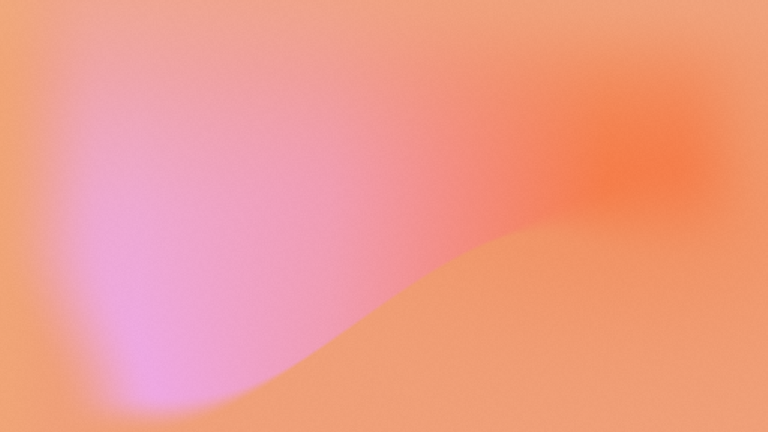
This background is drawn by a Shadertoy shader. Its source:

```glsl
// Soft peach backdrop with a lilac-to-orange glow resting on an S-shaped edge

const vec3 PEACH   = vec3(0.940, 0.625, 0.472);
const vec3 APRICOT = vec3(0.948, 0.560, 0.370);
const vec3 LILAC   = vec3(0.935, 0.660, 0.870);
const vec3 PINK    = vec3(0.943, 0.615, 0.700);
const vec3 CORAL   = vec3(0.955, 0.555, 0.520);
const vec3 ORANGE  = vec3(0.962, 0.490, 0.290);

float hash(vec2 p) {
    return fract(sin(dot(p, vec2(12.9898, 78.233))) * 43758.5453);
}

// Linear ramp from 0 at a to 1 at b
float ramp(float a, float b, float x) {
    return clamp((x - a) / (b - a), 0.0, 1.0);
}

// Smooth ramp that also accepts a > b
float fade(float a, float b, float x) {
    float t = ramp(a, b, x);
    return t * t * (3.0 - 2.0 * t);
}

// Height of the S-shaped lower edge of the glow
float edgeHeight(float x) {
    return mix(0.03, 0.475, fade(0.20, 0.73, x));
}

// Colour of the glow from left to right, paler lilac near the bottom
vec3 glowColor(vec2 uv) {
    vec3 color = mix(LILAC, PINK, ramp(0.18, 0.43, uv.x));
    color = mix(color, CORAL, ramp(0.43, 0.585, uv.x));
    color = mix(color, ORANGE, ramp(0.585, 0.79, uv.x));
    float leftSide = fade(0.45, 0.15, uv.x);
    color.b += leftSide * mix(0.03, -0.07, ramp(0.1, 0.6, uv.y));
    return color;
}

// Coverage of the glow: crisp along the slope, blurred at both ends
float glowMask(vec2 uv, float pixel) {
    float softness = 0.004 + 2.0 * pixel + 0.05 * fade(0.40, 0.18, uv.x)
                   + 0.15 * fade(0.64, 0.88, uv.x);
    float edge = edgeHeight(uv.x);
    float lower = fade(edge - 0.6 * softness, edge + softness, uv.y);

    float leftStart = 0.08 * fade(0.45, 0.0, uv.y) - 0.005;
    float left = fade(leftStart, leftStart + 0.145, uv.x);
    float right = fade(1.0, 0.87, uv.x);

    float across = fade(0.2, 0.85, uv.x);
    float upper = fade(mix(1.25, 1.02, across), mix(0.48, 0.56, across), uv.y);
    return lower * left * right * upper;
}

// Peach ground, warmer around the right-hand end of the edge
vec3 groundColor(vec2 uv) {
    vec2 offset = (uv - vec2(0.83, 0.54)) / vec2(0.32, 0.32);
    return mix(PEACH, APRICOT, 0.85 * exp(-dot(offset, offset)));
}

void mainImage(out vec4 fragColor, in vec2 fragCoord) {
    vec2 uv = fragCoord / iResolution.xy;
    float pixel = 1.0 / iResolution.y;

    vec3 color = groundColor(uv);
    color = mix(color, glowColor(uv), glowMask(uv, pixel));

    // Golden tint along the left border, paler peach along the top
    color += vec3(0.003, 0.018, -0.008) * fade(0.08, 0.0, uv.x);
    color += vec3(0.0, 0.015, 0.02) * fade(0.8, 1.0, uv.y);

    // Faint film grain
    color += 0.012 * (hash(floor(uv * vec2(512.0, 288.0))) - 0.5);
    fragColor = vec4(color, 1.0);
}
```
